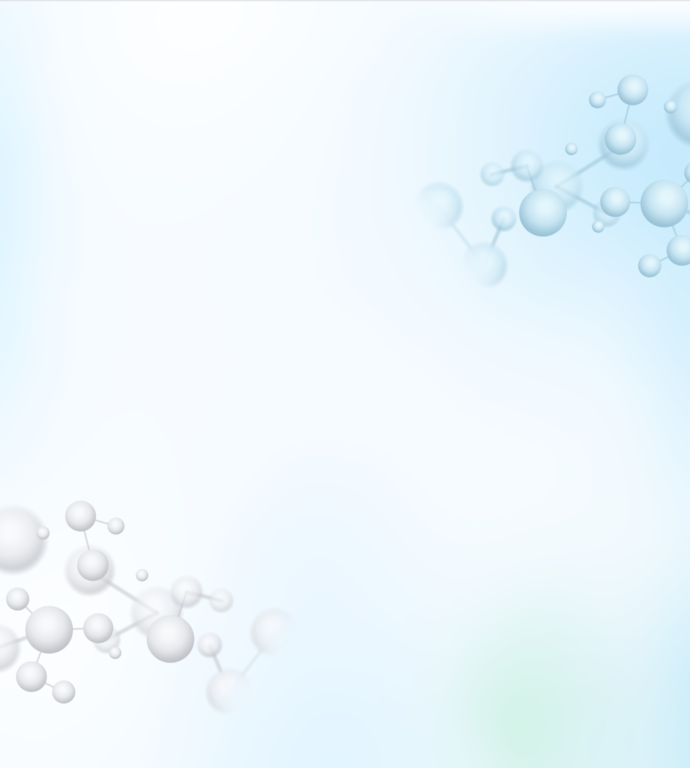
Write a Shadertoy shader that draws this background.

```glsl
// Pale blue backdrop with two clusters of glossy molecule models.
// Soft elliptical glows, bent by gradient noise, tint the backdrop; one cluster
// of shaded discs and bonds is drawn in grey, then mirrored and drawn in blue.

struct Tint { vec3 shine; vec3 body; vec3 rim; };

// All lengths are percentages of the canvas height.
// Sharp atoms: centre and radius.
const vec3 NEAR[12] = vec3[12](
    vec3(10.5, 32.8, 2.0), vec3(15.1, 31.5, 1.1), vec3(5.6, 30.6, 0.85),
    vec3(12.1, 26.4, 2.05), vec3(18.5, 25.1, 0.8), vec3(2.3, 22.0, 1.5),
    vec3(6.4, 18.0, 3.1), vec3(12.8, 18.2, 1.95), vec3(15.0, 15.0, 0.8),
    vec3(4.1, 11.9, 2.0), vec3(8.3, 9.9, 1.5), vec3(22.2, 16.8, 3.1));
// Blurred atoms: centre, radius and opacity.
const vec4 FAR[10] = vec4[10](
    vec4(1.7, 29.7, 4.2, 0.8), vec4(11.7, 25.7, 3.1, 0.7),
    vec4(13.9, 16.7, 1.7, 0.6), vec4(-0.5, 15.6, 3.0, 0.65),
    vec4(20.4, 20.2, 3.2, 0.6), vec4(24.3, 22.9, 2.0, 0.65),
    vec4(28.8, 21.8, 1.5, 0.55), vec4(27.3, 16.0, 1.55, 0.75),
    vec4(29.9, 9.9, 2.9, 0.9), vec4(35.8, 17.6, 3.0, 0.9));
// Pairs of atoms joined by a bond.
const ivec2 NEAR_BONDS[6] = ivec2[6](ivec2(0, 1), ivec2(0, 3), ivec2(5, 6),
    ivec2(6, 7), ivec2(6, 9), ivec2(9, 10));
const ivec2 FAR_BONDS[5] = ivec2[5](ivec2(1, 4), ivec2(4, 2), ivec2(5, 6),
    ivec2(7, 8), ivec2(8, 9));

vec2 gradient(vec2 cell) {
    float a = 6.2832 * fract(sin(dot(cell, vec2(127.1, 311.7))) * 4375.85);
    return vec2(cos(a), sin(a));
}

float gradientNoise(vec2 p) {
    vec2 i = floor(p), f = fract(p), e = vec2(1, 0);
    vec2 u = f * f * f * (f * (f * 6.0 - 15.0) + 10.0);
    float low = mix(dot(gradient(i), f), dot(gradient(i + e), f - e), u.x);
    float high = mix(dot(gradient(i + e.yx), f - e.yx),
                     dot(gradient(i + 1.0), f - 1.0), u.x);
    return mix(low, high, u.y);
}

float glow(vec2 p, vec2 centre, vec2 size) {
    vec2 d = (p - centre) / size;
    return exp(-dot(d, d));
}

vec3 backdrop(vec2 p) {
    vec2 q = p + 2.0 * vec2(gradientNoise(p / 14.0), gradientNoise(p / 14.0 + 31.0));
    vec3 white = vec3(0.995, 0.998, 1.0);
    vec3 col = vec3(0.968, 0.986, 1.0);
    // White light at the upper left and lower left
    col = mix(col, white, 0.8 * glow(q, vec2(28, 97), vec2(22, 16)));
    col = mix(col, white, 0.8 * glow(q, vec2(8, 18), vec2(20, 17)));
    // Blue along the left edge and in the upper right
    col = mix(col, vec3(0.84, 0.95, 1.0), 0.8 * glow(q, vec2(-3, 72), vec2(9, 28)));
    col = mix(col, vec3(0.76, 0.915, 0.99), 0.92 * glow(q, vec2(92, 80), vec2(31, 23)));
    col = mix(col, vec3(0.78, 0.925, 0.99), 0.5 * glow(q, vec2(92, 55), vec2(9, 20)));
    col = mix(col, white, 0.85 * smoothstep(94.0, 100.0, p.y) * smoothstep(45.0, 75.0, p.x));
    // Blue rising from the bottom centre
    col = mix(col, vec3(0.86, 0.95, 1.0), 0.7 * glow(q, vec2(43, 0), vec2(20, 22)));
    col = mix(col, vec3(0.89, 0.955, 1.0), 0.4 * glow(q, vec2(41, 27), vec2(11, 13)));
    // Teal and green in the lower right
    col = mix(col, vec3(0.85, 0.945, 0.97), 0.9 * glow(q, vec2(82, 4), vec2(20, 19)));
    col = mix(col, vec3(0.76, 0.92, 0.98), 0.7 * glow(q, vec2(92, 5), vec2(6, 20)));
    return mix(col, vec3(0.81, 0.95, 0.89), 0.75 * glow(q, vec2(68, 6), vec2(8, 12)));
}

vec3 drawBond(vec3 col, vec2 p, vec2 a, vec2 b, float halfWidth, float soft, vec3 ink) {
    vec2 ap = p - a, ab = b - a;
    float d = length(ap - ab * clamp(dot(ap, ab) / dot(ab, ab), 0.0, 1.0));
    return mix(col, ink, 0.65 * (1.0 - smoothstep(halfWidth - soft, halfWidth + soft, d)));
}

vec3 drawAtom(vec3 col, vec2 p, vec3 atom, float soft, float opacity, Tint tint) {
    vec2 n = (p - atom.xy) / atom.z;
    float t = length(n - vec2(-0.1, 0.25));
    vec3 shade = mix(tint.shine, tint.body, smoothstep(0.1, 0.9, t));
    shade = mix(shade, tint.rim, smoothstep(0.65, 1.35, t));
    float edge = smoothstep(atom.z - soft, atom.z + soft, length(p - atom.xy));
    return mix(col, shade, opacity * (1.0 - edge));
}

vec3 drawCluster(vec3 back, vec2 p, float aa, Tint tint) {
    vec3 ink = mix(tint.body, tint.rim, 0.7), col = back;
    // Blurred layer, dissolving towards its outer end
    for (int i = 0; i < 5; i++)
        col = drawBond(col, p, FAR[FAR_BONDS[i].x].xy, FAR[FAR_BONDS[i].y].xy, 0.25, 0.25, ink);
    col = drawBond(col, p, FAR[3].xy, NEAR[6].xy, 0.25, 0.25, ink);
    col = drawBond(col, p, FAR[5].xy, NEAR[11].xy, 0.15, aa, ink);
    for (int i = 0; i < 10; i++)
        col = drawAtom(col, p, FAR[i].xyz, aa + 0.13 * FAR[i].z, FAR[i].w, tint);
    col = mix(col, back, smoothstep(18.0, 26.0, p.x - 0.75 * p.y));
    // Sharp layer
    for (int i = 0; i < 6; i++)
        col = drawBond(col, p, NEAR[NEAR_BONDS[i].x].xy, NEAR[NEAR_BONDS[i].y].xy, 0.12, aa, ink);
    for (int i = 0; i < 12; i++)
        col = drawAtom(col, p, NEAR[i], aa, 1.0, tint);
    return col;
}

void mainImage(out vec4 fragColor, in vec2 fragCoord) {
    vec2 p = 100.0 * fragCoord / iResolution.y;
    float aa = 100.0 / iResolution.y;
    Tint grey = Tint(vec3(0.975, 0.977, 0.985), vec3(0.9, 0.905, 0.92), vec3(0.74, 0.75, 0.77));
    Tint blue = Tint(vec3(0.89, 0.965, 0.99), vec3(0.77, 0.89, 0.945), vec3(0.58, 0.75, 0.83));
    vec3 col = drawCluster(backdrop(p), p, aa, grey);
    col = drawCluster(col, vec2(92.9 - p.x, p.y - 55.5), aa, blue);
    // Hairline along the top edge
    col = mix(col, vec3(0.87, 0.88, 0.89), 0.8 * smoothstep(99.75, 99.9, p.y));
    fragColor = vec4(col, 1.0);
}
```
